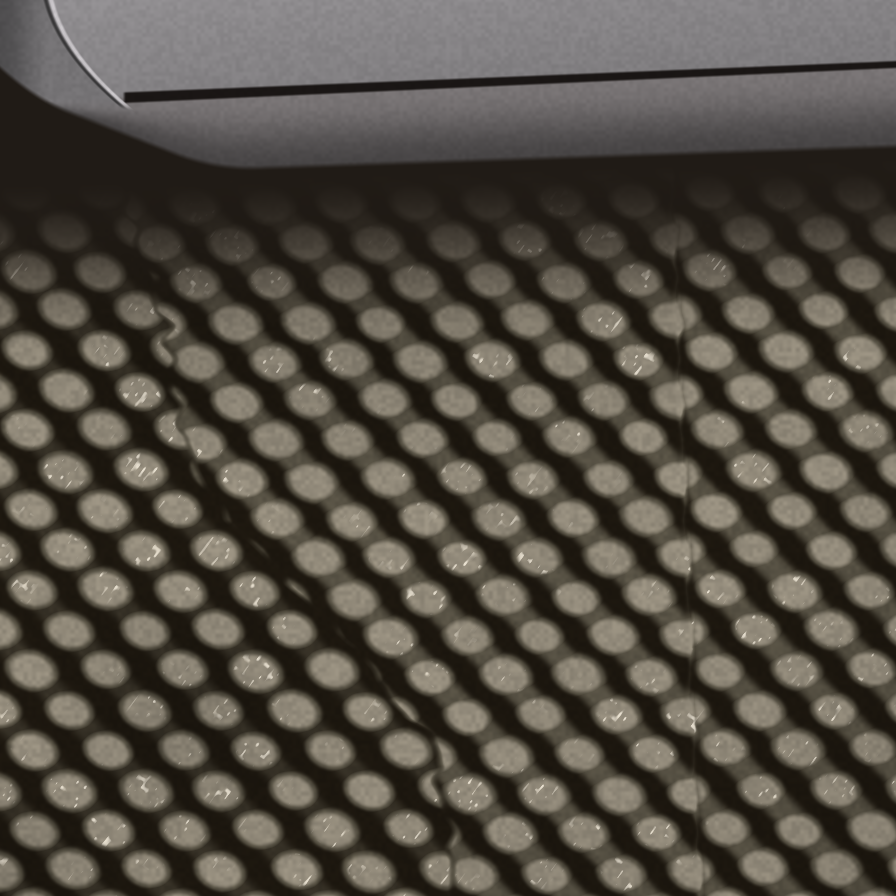
Write a Shadertoy shader that draws this texture.

```glsl
// A studded rubber mat in three strips, cut from staggered lattices of oval bumps,
// lies in the shadow of a grey metal casing across the top. Bumps are ellipses
// summed over nearby lattice cells; hashes vary their size, tone, flecks and grain.

const vec3 PIT = vec3(0.105, 0.085, 0.055);
const vec3 SLOPE = vec3(0.31, 0.29, 0.24);
const vec3 CROWN = vec3(0.56, 0.53, 0.47);
const vec3 SHADOW = vec3(0.125, 0.105, 0.085);
const vec3 METAL = vec3(0.56, 0.55, 0.56);
const vec3 GROOVE = vec3(0.10, 0.085, 0.08);

float hash(vec2 p) {
    vec3 h = fract(vec3(p.xyx) * 0.1031);
    h += dot(h, h.yzx + 33.33);
    return fract((h.x + h.y) * h.z);
}

float noise(vec2 p) {
    vec2 i = floor(p), f = fract(p);
    f = f * f * (3.0 - 2.0 * f);
    return mix(mix(hash(i), hash(i + vec2(1, 0)), f.x),
               mix(hash(i + vec2(0, 1)), hash(i + vec2(1, 1)), f.x), f.y);
}

float smoothMax(float a, float b, float k) {
    float h = max(k - abs(a - b), 0.0) / k;
    return max(a, b) + h * h * k * 0.25;
}

// Soft-edged line: 1 within halfWidth of zero
float line(float d, float halfWidth, float blur) {
    return 1.0 - smoothstep(halfWidth - blur, halfWidth + blur, abs(d));
}

// Mat height from 0 (pit) to 1 (crown); ridges join bumps along the diagonal
float bumps(vec2 p, vec2 anchor, vec2 across, vec2 diagonal, float ridge) {
    vec2 q = inverse(mat2(across, diagonal)) * (p - anchor);
    vec2 cell = round(q);
    float height = ridge * (1.0 - smoothstep(0.10, 0.40, abs(q.x - cell.x)));
    for (int j = -1; j <= 1; j++)
    for (int i = -1; i <= 1; i++) {
        vec2 id = cell + vec2(i, j);
        vec2 seed = id + floor(anchor * 100.0) + 50.0;
        vec2 jitter = vec2(hash(seed + 7.3), hash(seed + 19.7)) - 0.5;
        vec2 d = p - anchor - id.x * across - id.y * diagonal - 0.004 * jitter;
        d = mat2(0.94, 0.34, -0.34, 0.94) * d;
        d /= vec2(0.0285, 0.0215) * (0.94 + 0.12 * hash(seed));
        // The upper rim rolls off more gently than the lower one
        float inner = 0.64 - 0.22 * clamp(d.y, 0.0, 1.0);
        float dome = 1.0 - smoothstep(inner, 1.27, length(d));
        height = max(height, dome * (0.88 + 0.12 * hash(seed + 3.1)));
    }
    return height;
}

vec3 matColour(vec2 p, float blur) {
    // Ragged seams between the three strips
    float ragged = 0.012 * (noise(vec2(p.y * 55.0, 2.0)) - 0.5);
    float leftSeam = mix(0.2, 0.495, 1.0 - smoothstep(0.1, 0.54, p.y))
                   - 0.25 * max(p.y - 0.56, 0.0) + 2.0 * ragged;
    float rightSeam = 0.781 - 0.035 * p.y + 0.5 * ragged;
    float toLeft = p.x - leftSeam, toRight = p.x - rightSeam;

    float left = bumps(p, vec2(0.117, 0.431), vec2(0.0833, 0.0), vec2(0.0422, -0.0446), 0.24);
    float middle = bumps(p, vec2(0.472, 0.510), vec2(0.082, 0.0006), vec2(0.0425, -0.0438), 0.5);
    float right = bumps(p, vec2(0.801, 0.431), vec2(0.0833, 0.0), vec2(0.0428, -0.0444), 0.48);
    float height = mix(left, middle, smoothstep(-0.006, 0.006, toLeft));
    height = mix(height, right, smoothstep(-0.003, 0.003, toRight));
    height *= 1.0 - 0.35 * line(toLeft, 0.003, 0.003);
    height += 0.16 * line(toRight + 0.003, 0.002, 0.002 + blur);
    height *= 1.0 - 0.25 * line(toRight - 0.003, 0.002, 0.002 + blur);

    vec3 colour = mix(PIT, SLOPE, smoothstep(0.0, 0.5, height));
    colour = mix(colour, CROWN, smoothstep(0.4, 1.0, height));
    colour *= 0.93 + 0.14 * noise(p * 5.0);
    colour *= 0.93 + 0.14 * noise(p * 210.0);

    // Glinting scratches, clustered on some crowns
    vec2 along = mat2(0.8, 0.6, -0.6, 0.8) * p * vec2(280.0, 130.0);
    float fleck = smoothstep(0.76, 0.97, noise(along)) * smoothstep(0.45, 0.8, noise(p * 17.0));
    colour += 0.32 * fleck * smoothstep(0.5, 0.9, height);

    float light = 1.0 - smoothstep(0.59, 0.80, p.y - 0.03 * p.x);
    return mix(SHADOW, colour, light);
}

vec3 casingColour(vec2 p, float bottom, float blur) {
    float grooveY = 0.885 + 0.043 * p.x;
    float drop = 1.0 - p.y;
    float toCap = p.x - (0.057 + 0.25 * drop + 3.9 * drop * drop);

    // Upper panel, lower band and the curved end cap
    vec3 panel = METAL * (1.02 - 0.9 * drop - 0.08 * p.x);
    float rise = clamp((p.y - bottom) / (grooveY - bottom), 0.0, 1.0);
    vec3 band = METAL * mix(0.5, 0.84, smoothstep(0.0, 0.9, rise)) * vec3(1.0, 0.98, 0.97);
    vec3 colour = mix(band, panel, smoothstep(-blur, blur, p.y - grooveY));
    vec3 cap = METAL * mix(0.55, 0.82, smoothstep(0.0, 0.06, p.x));
    float above = smoothstep(0.865, 0.895, p.y);
    colour = mix(colour, cap, above * (1.0 - smoothstep(-blur, blur, toCap)));

    float grooveWidth = mix(0.0062, 0.0038, p.x);
    float started = smoothstep(0.136, 0.141, p.x);
    colour = mix(colour, GROOVE, started * line(p.y - grooveY, grooveWidth, blur));
    float rim = smoothstep(0.876, 0.886, p.y);
    colour = mix(colour, METAL * 0.4, rim * line(toCap + 0.006, 0.002, blur));
    colour = mix(colour, METAL * 1.4, rim * line(toCap, 0.0025, blur));
    return colour * (0.96 + 0.08 * noise(p * 230.0));
}

void mainImage(out vec4 fragColor, in vec2 fragCoord) {
    vec2 p = fragCoord / iResolution.xy;
    float blur = max(0.0018, 1.0 / iResolution.y);
    float bottom = smoothMax(0.803 + 0.034 * p.x, 0.905 - 0.39 * p.x, 0.02);
    bottom = smoothMax(bottom, 0.925 - 0.9 * p.x, 0.02);
    float casing = smoothstep(-0.004, 0.004, p.y - bottom);
    vec3 colour = mix(matColour(p, blur), casingColour(p, bottom, blur), casing);
    fragColor = vec4(colour, 1.0);
}
```
